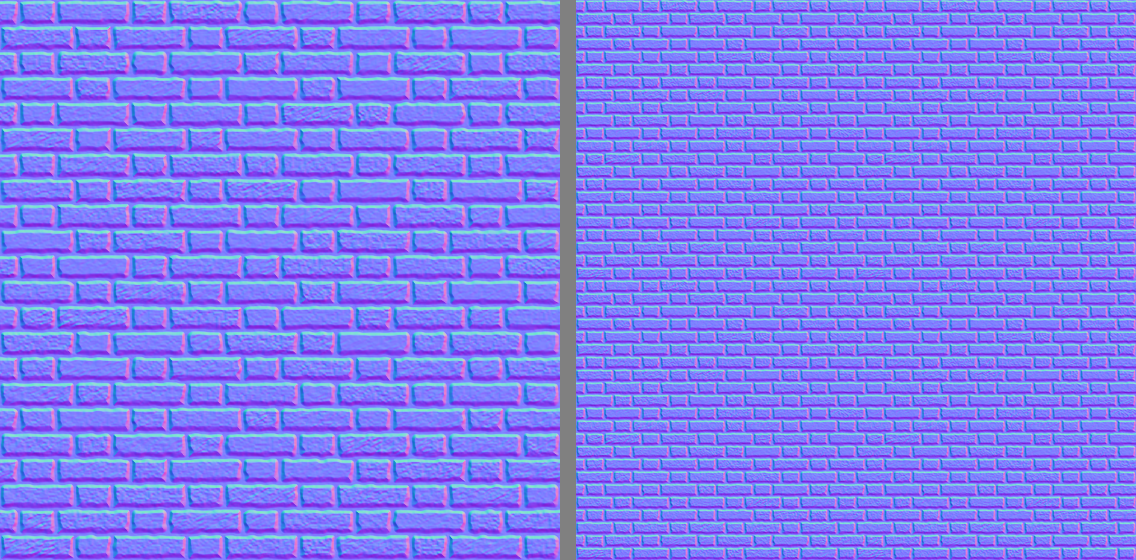
Left, the tile; right, the same tile 2 across and 2 down.
This texture map is drawn by a Shadertoy shader. Its source:

```glsl
// Tangent-space normal map of a worn brick wall: long and short bricks alternate
// along each course, and every second course shifts by half a pair.
// A wrapping height field (bevelled boxes plus grain) is differentiated into normals.

#define PAIRS 5.0           // long + short brick pairs across
#define COURSES 22.0        // brick rows, even so that the shift wraps
#define LONG_SHARE 0.667    // share of a pair taken by the long brick
#define JOINT 0.0016        // half width of the mortar joint
#define CRISP_BEVEL 0.0066  // bevel width on top and sides
#define SOFT_BEVEL 0.0105   // bevel width along the bottom edge
#define RELIEF 0.0060       // brick height above the mortar
#define WOBBLE 0.0030       // waviness of the brick edges
#define GRAIN 0.0016        // depth of the surface roughness
#define TAP 0.0011          // half step of the slope estimate

float hash(vec2 cell, float seed) {
    uvec2 c = uvec2(cell);
    uint h = c.x * 1597u + c.y * 51749u + uint(seed) * 7919u;
    h = (h ^ (h >> 15)) * 739391u;
    h = (h ^ (h >> 13)) * 668265u;
    h ^= h >> 16;
    return float(h & 65535u) / 65535.0;
}

// Value noise in -0.5..0.5 that repeats after a whole number of cells
float wrapNoise(vec2 p, vec2 period, float seed) {
    vec2 cells = p * period;
    vec2 i = floor(cells), f = cells - i;
    vec2 u = f * f * f * (f * (f * 6.0 - 15.0) + 10.0);
    vec2 a = mod(i, period), b = mod(i + 1.0, period);
    float low = mix(hash(a, seed), hash(vec2(b.x, a.y), seed), u.x);
    float high = mix(hash(vec2(a.x, b.y), seed), hash(b, seed), u.x);
    return mix(low, high, u.y) - 0.5;
}

float roundedBox(vec2 p, vec2 halfSize, float radius) {
    vec2 q = abs(p) - halfSize + radius;
    return length(max(q, 0.0)) + min(max(q.x, q.y), 0.0) - radius;
}

// Fine pits, diagonal scratches and broad dents; integer shears keep it periodic
float surfaceGrain(vec2 p, float scratchy) {
    float pits = wrapNoise(p, vec2(190.0, 250.0), 3.0);
    float scratches = wrapNoise(vec2(p.x + p.y, 2.0 * p.y - p.x), vec2(70.0, 110.0), 4.0);
    float dents = wrapNoise(p, vec2(85.0, 120.0), 5.0);
    return pits * mix(0.9, 0.5, scratchy) + scratches * scratchy + dents * 0.7;
}

float wallHeight(vec2 p) {
    // Uneven edges
    vec2 ripple = vec2(wrapNoise(p, vec2(75.0, 88.0), 1.0),
                       wrapNoise(p, vec2(80.0, 66.0), 2.0));
    vec2 w = p + WOBBLE * ripple;

    // Locate the brick
    float course = floor(w.y * COURSES);
    float along = w.x * PAIRS - 0.5 * mod(course, 2.0);
    float pair = floor(along);
    float f = along - pair;
    float isShort = step(LONG_SHARE, f);
    float start = isShort * LONG_SHARE;
    float share = mix(LONG_SHARE, 1.0 - LONG_SHARE, isShort);
    vec2 id = vec2(2.0 * mod(pair, PAIRS) + isShort, mod(course, COURSES));

    // Bevelled body
    vec2 local = vec2((f - start - 0.5 * share) / PAIRS,
                      fract(w.y * COURSES) / COURSES - 0.5 / COURSES);
    vec2 halfSize = 0.5 * vec2(share / PAIRS, 1.0 / COURSES) - JOINT;
    float radius = mix(0.003, 0.010, hash(id, 6.0));
    float dist = roundedBox(local, halfSize, radius);
    float upper = smoothstep(-0.5, 0.0, local.y / halfSize.y);
    float body = smoothstep(0.0, mix(SOFT_BEVEL, CRISP_BEVEL, upper), -dist);

    // Wear differs from brick to brick
    float wear = mix(0.35, 1.25, hash(id, 7.0));
    float roughness = mix(0.25, wear, body);
    return RELIEF * body + GRAIN * roughness * surfaceGrain(p, hash(id, 8.0));
}

void mainImage(out vec4 fragColor, in vec2 fragCoord) {
    vec2 p = fragCoord / iResolution.xy;
    vec2 e = vec2(TAP, 0.0);
    vec3 normal = normalize(vec3(wallHeight(p - e.xy) - wallHeight(p + e.xy),
                                 wallHeight(p - e.yx) - wallHeight(p + e.yx),
                                 2.0 * TAP));
    fragColor = vec4(0.5 + 0.5 * normal, 1.0);
}
```
